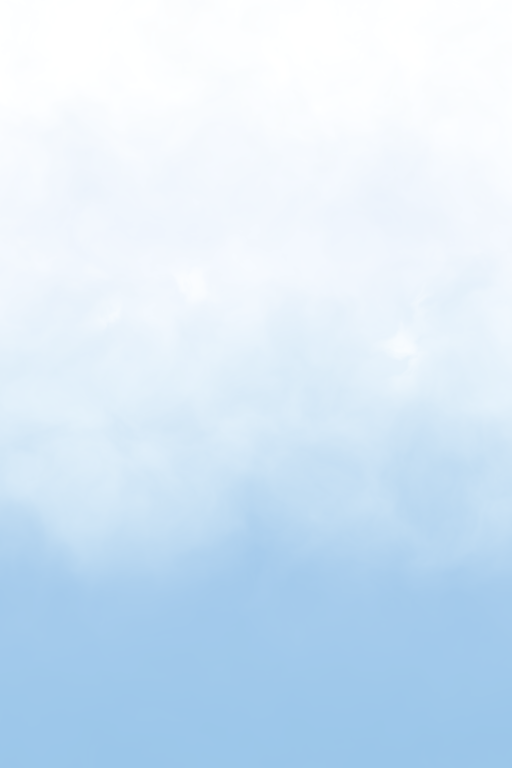
A WebGL 2 fragment shader for this background:

```glsl
#version 300 es
precision highp float;

#define CLOUD_SCALE 5.0
#define WARP_AMOUNT 0.07
#define EDGE_SHIFT 0.07
#define MOTTLE 0.022
#define HIGHLIGHT 0.75
#define DEEP_BLUE vec3(0.610, 0.778, 0.915)
#define SKY_BLUE vec3(0.650, 0.797, 0.924)
#define PALE_BLUE vec3(0.770, 0.872, 0.952)
#define MIST vec3(0.882, 0.938, 0.979)
#define CLOUD vec3(0.955, 0.973, 0.995)
#define WHITE vec3(0.994, 0.998, 1.0)

uniform vec2 u_resolution;
out vec4 outColor;

vec2 hashGradient(vec2 cell) {
    vec3 q = fract(cell.xyx * vec3(0.1031, 0.1030, 0.0973));
    q += dot(q, q.yzx + 33.33);
    float angle = 6.2832 * fract((q.x + q.y) * q.z);
    return vec2(cos(angle), sin(angle));
}

float gradientNoise(vec2 p) {
    vec2 cell = floor(p), f = fract(p);
    vec2 w = f * f * f * (f * (f * 6.0 - 15.0) + 10.0);
    vec2 e = vec2(0.0, 1.0);
    float a = dot(hashGradient(cell), f);
    float b = dot(hashGradient(cell + e.yx), f - e.yx);
    float c = dot(hashGradient(cell + e.xy), f - e.xy);
    float d = dot(hashGradient(cell + e.yy), f - e.yy);
    return mix(mix(a, b, w.x), mix(c, d, w.x), w.y);
}

float fbm(vec2 p) {
    float sum = 0.0, amplitude = 0.65;
    for (int i = 0; i < 5; i++) {
        sum += amplitude * gradientNoise(p);
        p = mat2(0.8, 0.6, -0.6, 0.8) * p * 2.03 + 7.1;
        amplitude *= 0.5;
    }
    return sum;
}

// Soft elliptical spot
float glow(vec2 p, vec2 center, vec2 radius) {
    vec2 d = (p - center) / radius;
    return exp(-dot(d, d));
}

vec3 skyGradient(float h) {
    vec3 color = mix(DEEP_BLUE, SKY_BLUE, smoothstep(0.0, 0.27, h));
    color = mix(color, PALE_BLUE, smoothstep(0.22, 0.38, h));
    color = mix(color, MIST, smoothstep(0.33, 0.50, h));
    color = mix(color, CLOUD, smoothstep(0.47, 0.66, h));
    return mix(color, WHITE, smoothstep(0.68, 0.96, h));
}

void main() {
    vec2 uv = gl_FragCoord.xy / u_resolution;
    vec2 p = vec2(uv.x * u_resolution.x / u_resolution.y, uv.y);

    // Billowing distortion
    vec2 warp = vec2(fbm(p * 6.0 + 3.7), fbm(p * 6.0 + 19.2));
    vec2 q = p + WARP_AMOUNT * warp;
    float billow = fbm(q * CLOUD_SCALE + 11.0);
    float detail = fbm(q * 14.0 + 31.0);
    vec2 s = uv + 0.06 * warp;

    // Broad rises and dips of the cloud base
    float lift = 0.035 * glow(s, vec2(0.20, 0.33), vec2(0.22, 0.09))
        + 0.035 * glow(s, vec2(0.86, 0.26), vec2(0.20, 0.08))
        + 0.030 * glow(s, vec2(0.42, 0.45), vec2(0.10, 0.08))
        - 0.040 * glow(s, vec2(0.56, 0.53), vec2(0.14, 0.07))
        - 0.055 * glow(s, vec2(0.91, 0.61), vec2(0.12, 0.08))
        - 0.045 * glow(s, vec2(0.88, 0.38), vec2(0.13, 0.07))
        - 0.030 * glow(s, vec2(0.50, 0.34), vec2(0.12, 0.08));
    float body = smoothstep(0.10, 0.35, uv.y);
    float h = uv.y + body * (EDGE_SHIFT * billow + 0.03 * detail + lift);
    vec3 color = skyGradient(h);

    // Faint shadows in the upper clouds
    float shade = glow(s, vec2(0.74, 0.73), vec2(0.16, 0.10))
        + 0.7 * glow(s, vec2(0.25, 0.76), vec2(0.18, 0.10))
        + 0.6 * glow(s, vec2(0.46, 0.87), vec2(0.10, 0.06));
    color -= vec3(0.024, 0.015, 0.005) * shade;
    color += vec3(1.0, 0.7, 0.35) * MOTTLE * (billow + detail) * (0.3 + 0.7 * body);

    // Bright torn rims
    float rim = glow(s, vec2(0.37, 0.63), vec2(0.06, 0.025))
        + 0.7 * glow(s, vec2(0.20, 0.58), vec2(0.06, 0.018))
        + glow(s, vec2(0.78, 0.54), vec2(0.035, 0.045))
        + 0.8 * glow(s, vec2(0.84, 0.63), vec2(0.03, 0.04))
        + glow(s, vec2(0.97, 0.68), vec2(0.05, 0.018))
        + 0.5 * glow(s, vec2(0.12, 0.68), vec2(0.09, 0.05));
    float torn = smoothstep(-0.12, 0.22, fbm(q * 18.0 + 5.0));
    color = mix(color, WHITE, clamp(HIGHLIGHT * rim * torn, 0.0, 1.0));

    outColor = vec4(clamp(color, 0.0, 1.0), 1.0);
}
```
